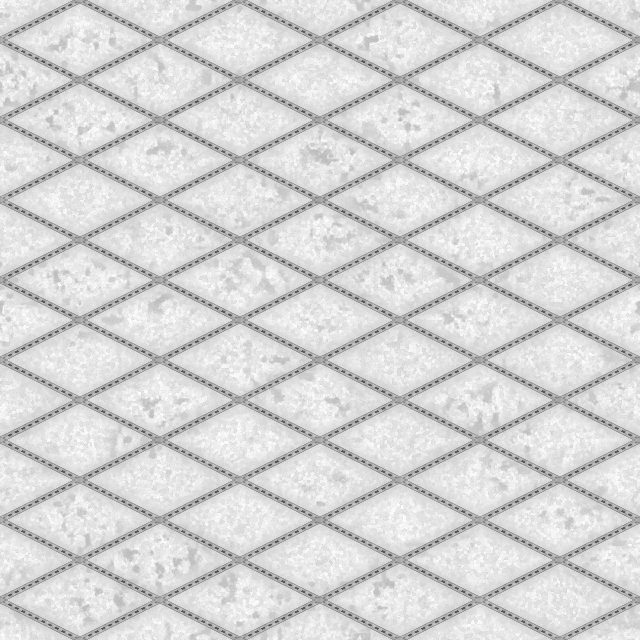
Write a Shadertoy shader that draws this pattern.

```glsl
// Pale mottled stone diamonds, 4 across and 8 down, divided by braided grey cords.
// Two families of slanted lines give the lattice; each cord has strands and dark dashes.
// Wrapping cell grain and value noise make the stone, so the whole square tiles.

float hash(vec2 c) {
    vec3 q = fract(vec3(c.xyx) * 0.1031);
    q += dot(q, q.yzx + 33.33);
    return fract((q.x + q.y) * q.z);
}

// Value noise with n cells per canvas side, wrapping at the edges
float noise(vec2 uv, float n) {
    vec2 p = uv * n, i = floor(p), f = fract(p);
    f = f * f * (3.0 - 2.0 * f);
    float a = hash(mod(i, n) + n);
    float b = hash(mod(i + vec2(1, 0), n) + n);
    float c = hash(mod(i + vec2(0, 1), n) + n);
    float d = hash(mod(i + vec2(1, 1), n) + n);
    return mix(mix(a, b, f.x), mix(c, d, f.x), f.y);
}

float fbm(vec2 uv, float n) {
    float sum = 0.0, amp = 0.5;
    for (int o = 0; o < 4; o++) {
        sum += amp * noise(uv, n);
        n *= 2.0;
        amp *= 0.5;
    }
    return sum / 0.9375;
}

// Wrapping cell grain: x = random tone of the cell, y = distance to its border
vec2 grain(vec2 uv, float n) {
    vec2 p = uv * n, i = floor(p), f = fract(p);
    float near = 8.0, second = 8.0, tone = 0.0;
    for (int y = -1; y <= 1; y++)
    for (int x = -1; x <= 1; x++) {
        vec2 o = vec2(x, y), c = mod(i + o, n);
        float d = length(o + vec2(hash(c + 17.0), hash(c + 391.0)) - f);
        if (d < near) {
            second = near;
            near = d;
            tone = hash(c + 723.0);
        } else {
            second = min(second, d);
        }
    }
    return vec2(tone, second - near);
}

vec3 stone(vec2 uv, float lineDist) {
    vec2 g = grain(uv, 200.0);
    float inner = smoothstep(0.004, 0.028, lineDist);
    float tone = mix(0.865, 0.928, inner);
    tone += (g.x - 0.5) * mix(0.03, 0.10, inner);
    tone -= 0.035 * inner * (1.0 - smoothstep(0.0, 0.25, g.y));
    tone += 0.05 * (fbm(uv, 24.0) - 0.5);
    // Grey flecks gathered in loose patches
    float patches = smoothstep(0.42, 0.72, fbm(uv, 14.0));
    float flecks = smoothstep(0.52, 0.72, fbm(uv, 80.0));
    tone -= (0.15 * patches + 0.03) * flecks * (0.6 + 0.6 * g.x) * mix(0.4, 1.0, inner);
    // Soft shade beside the cords
    tone -= 0.07 * exp(-lineDist / 0.0045);
    return vec3(min(tone, 0.985));
}

// x = tone, y = coverage; dist is signed across the cord, along counts lattice steps
vec2 cord(float dist, float along, float px) {
    float halfWidth = 0.0047;
    float v = dist / halfWidth, soft = px / halfWidth;
    float t = along * 12.0 + 0.18 * v;
    // Two strands, lit by turns as they twist
    float tone = 0.70 + 0.05 * cos(6.2832 * t) * sign(v);
    tone = mix(tone, 0.50, smoothstep(0.70, 0.95, abs(v)));
    // Dark gaps between the strands
    float dash = abs(fract(t) - 0.5);
    float gap = 1.0 - smoothstep(0.22, 0.32, dash);
    gap *= 1.0 - smoothstep(0.18, 0.28 + 0.5 * soft, abs(v));
    // Gaps close where the cords cross
    gap *= smoothstep(0.03, 0.08, abs(along - round(along)));
    tone = mix(tone, 0.34, gap);
    return vec2(tone, 1.0 - smoothstep(1.0 - 0.5 * soft, 1.0 + 0.5 * soft, abs(v)));
}

void mainImage(out vec4 fragColor, in vec2 fragCoord) {
    vec2 uv = fragCoord / iResolution.xy;
    float px = 1.0 / iResolution.y;

    // Lattice coordinates: cords lie where either one is whole
    vec2 p = uv * vec2(4, 8);
    vec2 lattice = vec2(p.x + p.y, p.x - p.y) - 0.5;
    vec2 dist = (lattice - round(lattice)) / length(vec2(4, 8));
    float lineDist = min(abs(dist.x), abs(dist.y));

    vec3 col = stone(uv, lineDist);

    // Both cords, woven together where they overlap
    vec2 rising = cord(dist.y, lattice.x, px);
    vec2 falling = cord(dist.x, lattice.y, px);
    float wear = 0.06 * (noise(uv, 128.0) - 0.5);
    col = mix(col, vec3(rising.x + wear), rising.y);
    col = mix(col, vec3(mix(falling.x, min(falling.x, rising.x), rising.y) + wear), falling.y);

    fragColor = vec4(clamp(col, 0.0, 1.0), 1.0);
}
```
